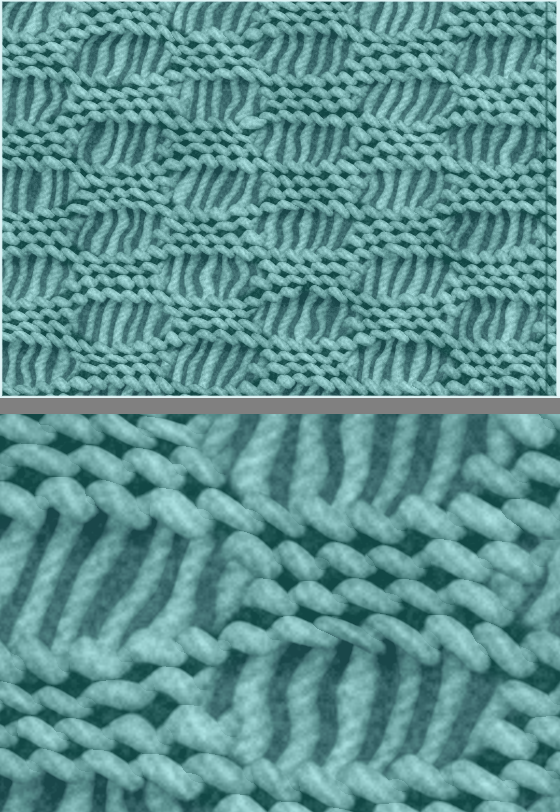
Top, the full canvas; bottom, a detail of the centre.
A Shadertoy shader for this texture:

```glsl
// Teal knitted fabric: garter ridges curving around staggered lens-shaped windows of dropped-stitch strands.

const float TAU = 6.2831853;

float hash(vec2 p) {
    vec3 q = fract(vec3(p.xyx) * 0.1031);
    q += dot(q, q.yzx + 33.33);
    return fract((q.x + q.y) * q.z);
}

float noise(vec2 p) {
    vec2 i = floor(p), f = fract(p);
    f = f * f * (3.0 - 2.0 * f);
    return mix(mix(hash(i), hash(i + vec2(1, 0)), f.x),
               mix(hash(i + vec2(0, 1)), hash(i + vec2(1, 1)), f.x), f.y);
}

// Shift that spreads the rows around every window.
float bend(vec2 g) {
    return 0.06 * sin(TAU * g.y) * cos(TAU * g.x);
}

// Nearest window: xy = offset from its centre, z = lens measure (1 at its rim).
// One unit of g is a full repeat, with a second window at the half step.
vec3 nearestWindow(vec2 g) {
    vec3 best = vec3(0, 0, 9);
    for (int k = 0; k < 2; k++) {
        vec2 halfStep = vec2(0.5 * float(k));
        vec2 centre = round(g - halfStep) + halfStep;
        vec2 wobble = vec2(hash(centre + 40.0), hash(centre + 71.0)) - 0.5;
        vec2 d = g - centre - wobble * vec2(0.05, 0.04);
        vec2 a = abs(d) / vec2(0.265, 0.28);
        float rim = pow(a.x, 1.8) + pow(a.y, 1.5);
        if (centre.x < 1.6 && rim < best.z) best = vec3(d, rim);
    }
    return best;
}

// Brightness of the long loose strands and the gaps behind them.
float strands(vec2 d, vec2 seed) {
    float lean = 0.6 + 1.8 * noise(seed * 3.0);
    float s = d.x * (11.5 + 14.0 * d.y * d.y) - d.y * lean;
    s += 0.6 * (noise(vec2(d.x * 9.0, d.y * 5.0) + seed * 5.0) - 0.5);
    float id = floor(s + 0.5);
    float f = s - id;
    float rnd = hash(vec2(id + 20.0, floor(seed.x * 3.0) + 90.0));
    float halfWidth = 0.3 + 0.13 * rnd;
    float body = 1.0 - f * f / (halfWidth * halfWidth);
    float ply = 0.06 * sin(TAU * (d.y * 13.0 - f * 1.5));
    float lit = 0.32 + 0.44 * body + ply - 0.25 * f + 0.2 * (rnd - 0.5);
    float t = mix(0.22, lit, smoothstep(0.0, 0.5, body));
    return t - 0.28 * smoothstep(0.06, 0.24, d.y) + 0.06 * smoothstep(0.0, -0.2, d.y);
}

// Brightness of the garter stitches laid over the given base.
float garter(vec2 g, float base) {
    vec2 s = vec2(g.x * 11.0, (g.y - bend(g)) * 6.0);
    s += 0.5 * (vec2(noise(s * 0.6 + 50.0), noise(s * 0.6 + 90.0)) - 0.5);
    float top = 0.0, lit = base;
    for (int j = -1; j <= 1; j++)
    for (int i = -1; i <= 1; i++) {
        vec2 cell = floor(s) + vec2(i, j);
        float rnd = hash(cell + 130.0);
        vec2 centre = cell + vec2(0.25 + 0.5 * mod(cell.y, 2.0), 0.5);
        centre += 0.16 * (vec2(rnd, fract(rnd * 17.0)) - 0.5);

        // Undo the row bending to test whether this stitch lies in a window
        vec2 home = centre / vec2(11.0, 6.0);
        float row = home.y;
        for (int k = 0; k < 3; k++) home.y = row + bend(home);
        if (nearestWindow(home).z < 1.0) continue;

        // S-curved bump that falls to the right
        vec2 d = s - centre;
        float curve = 0.2 * sin(3.6 * d.x) + 0.3 * (d.x * d.x - 0.1);
        vec2 e = vec2(d.x / 0.72, (d.y + curve) / (0.41 + 0.08 * rnd));
        float h = 1.0 - dot(e, e);

        // Sunken link that rises to the next bump
        vec2 l = d - vec2(0.5, 0.0);
        vec2 eLink = vec2(l.x / 0.45, (l.y - 0.7 * l.x) / 0.36);
        float link = 0.55 * (1.0 - dot(eLink, eLink));
        if (link > h) { h = link; e = eLink; }

        if (h > top) {
            top = h;
            float twist = 0.05 * sin(TAU * (d.x * 3.0 + d.y * 2.0));
            float tone = 0.39 + 0.46 * h + 0.18 * e.y + twist + 0.14 * (rnd - 0.5);
            lit = mix(base, tone, smoothstep(0.0, 0.4, h));
        }
    }
    return lit;
}

void mainImage(out vec4 fragColor, in vec2 fragCoord) {
    // Canvas is 100 units wide
    vec2 p = fragCoord * 100.0 / iResolution.x;
    float height = 100.0 * iResolution.y / iResolution.x;
    float pixel = 100.0 / iResolution.x;
    vec2 g = (p - vec2(38.0, 53.3)) / vec2(33.85, 15.76);

    // Loose strands under the garter stitches
    vec3 w = nearestWindow(g);
    float inside = smoothstep(1.4, 0.95, w.z);
    float t = garter(g, mix(0.04, strands(w.xy, g - w.xy + 10.0), inside));

    // Selvedge groove, fibre fuzz and uneven light
    t *= 1.0 - 0.55 * exp(-pow((p.x - 97.6) / 0.25, 2.0));
    t += 0.22 * (noise(p * 2.6) - 0.5) + 0.12 * (noise(p * 6.0 + 30.0) - 0.5);
    t += 0.14 * (noise(p * 0.11) - 0.5);
    vec3 yarn = mix(vec3(0.07, 0.28, 0.27), vec3(0.63, 0.84, 0.84), clamp(t, 0.0, 1.1));

    // Blue-grey backing between the strands
    yarn += vec3(0.03, 0.0, 0.02) * inside * smoothstep(0.5, 0.25, t);

    // Pale margin
    vec2 rim = min(p - 0.4, vec2(99.35, height - 0.3) - p);
    float cloth = smoothstep(-pixel, pixel, min(rim.x, rim.y));
    fragColor = vec4(mix(vec3(0.88, 0.96, 0.97), yarn, cloth), 1.0);
}
```
